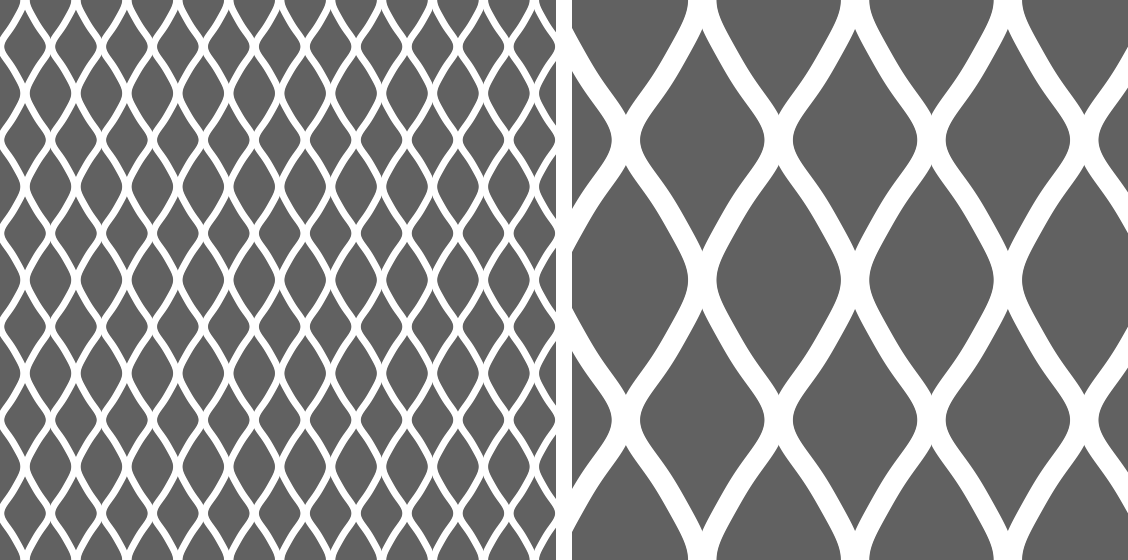
Left, the full canvas; right, a detail of the centre.
Write a Shadertoy shader that draws this pattern.

```glsl
// A white lattice of wavy vertical strands on grey, leaving pointed, round-sided cells.
// One strand, a sum of three cosines, is folded across the plane by mirrored repeats;
// its slope-corrected distance gives an even line width.

#define PITCH 0.09095        // distance between knots along a row, in canvas heights
#define ROW (1.0 / 12.0)     // distance between rows of knots
#define KNOT_X 0.0447        // first knot on the bottom edge
#define HALF_WIDTH 0.0062    // half the strand width
#define KNOT_GAP 0.00226     // strand centre to knot centre
#define SKEW -0.06           // second harmonic: softer bends on even rows
#define SHARPNESS 0.056      // third harmonic: straighter sides
#define GROUND vec3(0.38)
#define STRAND vec3(1.0)

const float PI = 3.14159265;

// Distance to the nearest strand edge, negative inside the strand.
float strandDistance(vec2 p) {
    // Mirror into half a column: even knots at 0, odd knots at PITCH / 2.
    float x = abs(mod(p.x - KNOT_X + 0.5 * PITCH, PITCH) - 0.5 * PITCH);
    float angle = PI * p.y / ROW;

    vec3 weights = vec3(1.0 - SHARPNESS, SKEW, SHARPNESS);
    vec3 order = vec3(1.0, 2.0, 3.0);
    float swing = 0.25 * PITCH - KNOT_GAP;

    // Strand centre and its slope at this height.
    float wave = dot(weights, cos(order * angle)) - SKEW;
    float centre = 0.25 * PITCH - swing * wave;
    float slope = swing * PI / ROW * dot(weights * order, sin(order * angle));

    return abs(x - centre) / sqrt(1.0 + slope * slope) - HALF_WIDTH;
}

void mainImage(out vec4 fragColor, in vec2 fragCoord) {
    vec2 p = fragCoord / iResolution.y;
    float edge = 0.6 / iResolution.y;
    float cover = 1.0 - smoothstep(-edge, edge, strandDistance(p));
    fragColor = vec4(mix(GROUND, STRAND, cover), 1.0);
}
```
